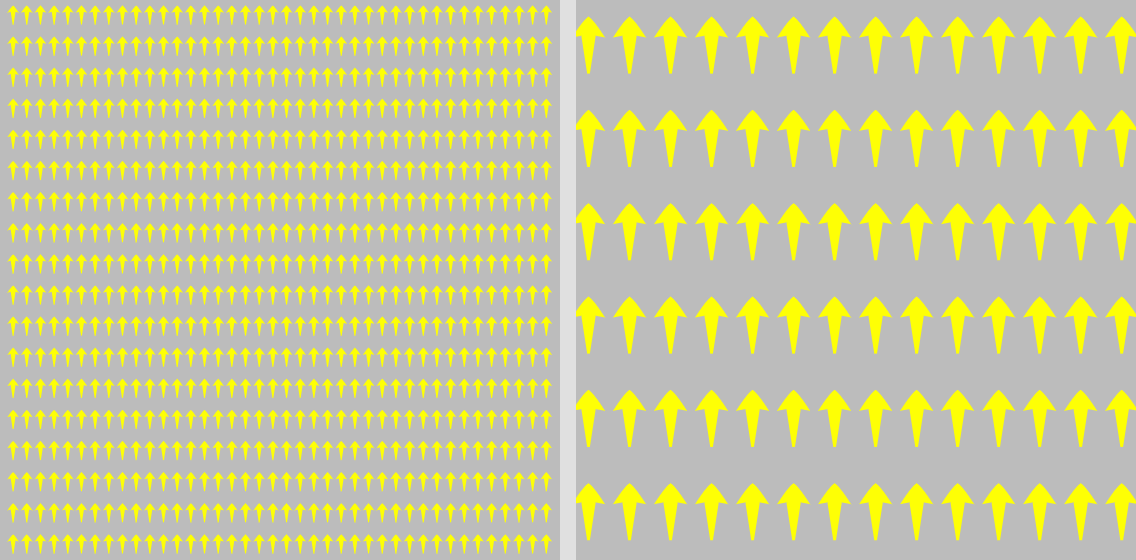
Left: the whole. Right: its middle third, enlarged.
Give the GLSL for this pattern, as a WebGL 1 fragment shader.

```glsl
precision highp float;

// Rows of small yellow arrows pointing up on a flat grey ground.
// Each grid cell holds one arrow: a round-tipped barbed head joined to a
// tapering shaft, both described by a half-width that depends on depth.

uniform vec2 u_resolution;

#define COUNT       vec2(40.0, 18.0)
#define PITCH       vec2(0.024414, 0.055556)
#define FIRST_TIP   vec2(0.0234, 0.0099)
#define LENGTH      0.0339
#define HEAD_HEIGHT 0.0124
#define HEAD_HALF   0.0098
#define TIP_ROUND   0.8
#define BARB_DROP   0.0018
#define SHAFT_HALF  0.0047
#define FOOT_HALF   0.0008
#define GROUND      vec3(0.737, 0.737, 0.737)
#define INK         vec3(0.995, 1.0, 0.02)

// Head: sides bulge towards the tip, the underside drops to the barbs.
float headDistance(float side, float depth) {
  float t = clamp(depth / HEAD_HEIGHT, 0.0, 1.0);
  float flank = (side - HEAD_HALF * pow(t, TIP_ROUND)) * 0.75;
  float underside = HEAD_HEIGHT - BARB_DROP * (1.0 - side / HEAD_HALF);
  return max(max(flank, depth - underside), -depth);
}

// Shaft: narrows evenly from the head down to the foot.
float shaftDistance(float side, float depth) {
  float top = HEAD_HEIGHT * 0.7;
  float t = clamp((depth - top) / (LENGTH - top), 0.0, 1.0);
  float flank = side - mix(SHAFT_HALF, FOOT_HALF, t);
  return max(flank, max(top - depth, depth - LENGTH));
}

void main() {
  // Canvas units, with depth measured down from the top edge.
  vec2 p = gl_FragCoord.xy / u_resolution;
  p.y = 1.0 - p.y;

  // Nearest column centre, and the row whose band contains this point.
  vec2 grid = (p - FIRST_TIP) / PITCH;
  vec2 cell = floor(grid + vec2(0.5, 0.15));
  cell = clamp(cell, vec2(0.0), COUNT - 1.0);
  vec2 q = p - FIRST_TIP - cell * PITCH;

  float side = abs(q.x);
  float d = min(headDistance(side, q.y), shaftDistance(side, q.y));

  // One pixel of edge smoothing.
  float pixel = 1.0 / min(u_resolution.x, u_resolution.y);
  float coverage = clamp(0.5 - d / pixel, 0.0, 1.0);
  gl_FragColor = vec4(mix(GROUND, INK, coverage), 1.0);
}
```
